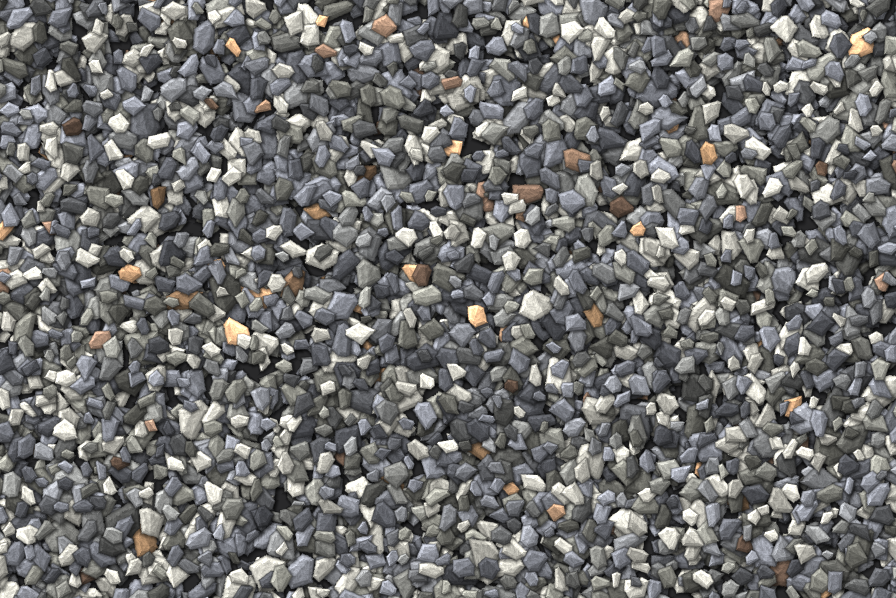
This texture is drawn by a Shadertoy shader. Its source:

```glsl
// Crushed grey slate gravel: layers of jittered grids scatter angular chips.
// Each chip is an intersection of random half planes with bevelled facets,
// a mottled surface, and a soft contact shadow on the chips beneath it.

vec3 hash3(vec2 p) {
    vec3 q = fract(vec3(p.xyx) * vec3(0.1031, 0.1030, 0.0973));
    q += dot(q, q.yxz + 33.33);
    return fract((q.xxy + q.yzz) * q.zyx);
}

// Layered, warped sines, about -1 to 1
float mottle(vec2 p) {
    float sum = 0.0, amp = 0.55;
    for (int i = 0; i < 3; i++) {
        p += 0.8 * sin(p.yx * 0.7 + 1.9);
        sum += amp * sin(p.x) * sin(p.y + 0.6 * p.x);
        p = mat2(1.6, 1.3, -1.3, 1.6) * p + 4.7;
        amp *= 0.75;
    }
    return sum;
}

// Signed distance to a chip in xy's units (x), outward normal of nearest side (yz)
vec3 chip(vec2 q, float radius, vec2 axis, vec2 id) {
    vec3 nearest = vec3(-1.0, 0.0, 0.0);
    for (int k = 0; k < 6; k++) {
        vec3 h = hash3(id + float(k) * 17.3 + 5.1);
        float angle = (float(k) + 0.6 * (h.x - 0.5)) * 1.0472 + 6.2832 * axis.x;
        vec2 n = vec2(cos(angle), sin(angle));
        float reach = radius * (0.7 + 0.5 * h.y) * mix(0.65, 1.15, abs(dot(n, axis)));
        float d = dot(q, n) - reach;
        if (d > nearest.x) nearest = vec3(d, n);
    }
    nearest.x = max(nearest.x, length(q) - 1.4 * radius);
    return nearest;
}

// Mostly neutral slate, some pale stones, a few rusty ones
vec3 stoneColor(vec2 id) {
    vec3 h = hash3(id + 71.7);
    vec3 g = hash3(id + 133.1);
    vec3 slate = mix(vec3(0.97, 0.99, 1.05), vec3(1.02, 1.02, 0.96), smoothstep(0.3, 0.9, g.x));
    vec3 color = slate * mix(0.28, 0.62, h.x);
    if (h.y > 0.81) color = vec3(1.02, 1.01, 0.96) * mix(0.64, 0.88, h.z);
    if (g.y > 0.97) color *= vec3(1.2, 0.96, 0.77);
    return color;
}

void mainImage(out vec4 fragColor, in vec2 fragCoord) {
    vec2 p = fragCoord / iResolution.y;
    float soft = max(0.0012, 0.8 / iResolution.y);
    vec2 light = normalize(vec2(-0.5, 0.85));
    vec3 color = vec3(0.16, 0.16, 0.165);

    for (int layer = 0; layer < 7; layer++) {
        float fl = float(layer);
        // Alternate coarse and fine chips
        float cell = 0.034 + 0.026 * fract(fl * 0.618 + 0.35);
        vec2 grid = p / cell + fl * vec2(19.37, 41.73);
        for (int j = 0; j < 9; j++) {
            vec2 corner = floor(grid) + vec2(j % 3 - 1, j / 3 - 1);
            vec2 id = corner + fl * 57.0;
            vec3 h = hash3(id);
            vec3 g = hash3(id + 211.9);
            if (g.z > 0.78) continue;

            vec2 q = (grid - corner - 0.1 - 0.8 * h.xy) * cell;
            float radius = cell * mix(0.27, 0.55, h.z);
            if (length(q) > 1.4 * radius + 0.25 * cell) continue;
            vec2 axis = vec2(cos(g.x * 6.2832), sin(g.x * 6.2832));
            vec3 side = chip(q, radius, axis, id);
            vec2 across = vec2(-axis.y, axis.x);

            // Contact shadow, wider away from the light
            float spread = cell * (0.13 - 0.07 * dot(side.yz, light));
            color *= mix(0.42, 1.0, smoothstep(-0.002, spread, side.x));

            // Surface grain, drawn out along the chip
            vec2 grainUv = vec2(dot(q, axis) * 260.0, dot(q, across) * 420.0);
            float grain = mottle(grainUv + g.xy * 90.0);
            float d = side.x + 0.05 * radius * grain;
            float depth = d / radius;

            // Bevel, ridge and rim shading
            float bevel = smoothstep(-0.36, -0.26, depth);
            float ridge = smoothstep(-0.06, 0.06, dot(q, across) / radius + g.y - 0.5);
            float shade = 1.0 + 0.26 * bevel * dot(side.yz, light);
            shade *= 1.0 + 0.2 * (ridge - 0.5) * sign(dot(across, light));
            shade *= mix(0.74, 1.0, smoothstep(0.0, -0.16, depth));
            shade *= 1.04 + 0.15 * grain;

            color = mix(color, stoneColor(id) * shade, smoothstep(soft, -soft, d));
        }
    }
    fragColor = vec4(clamp(color, 0.0, 1.0), 1.0);
}
```
